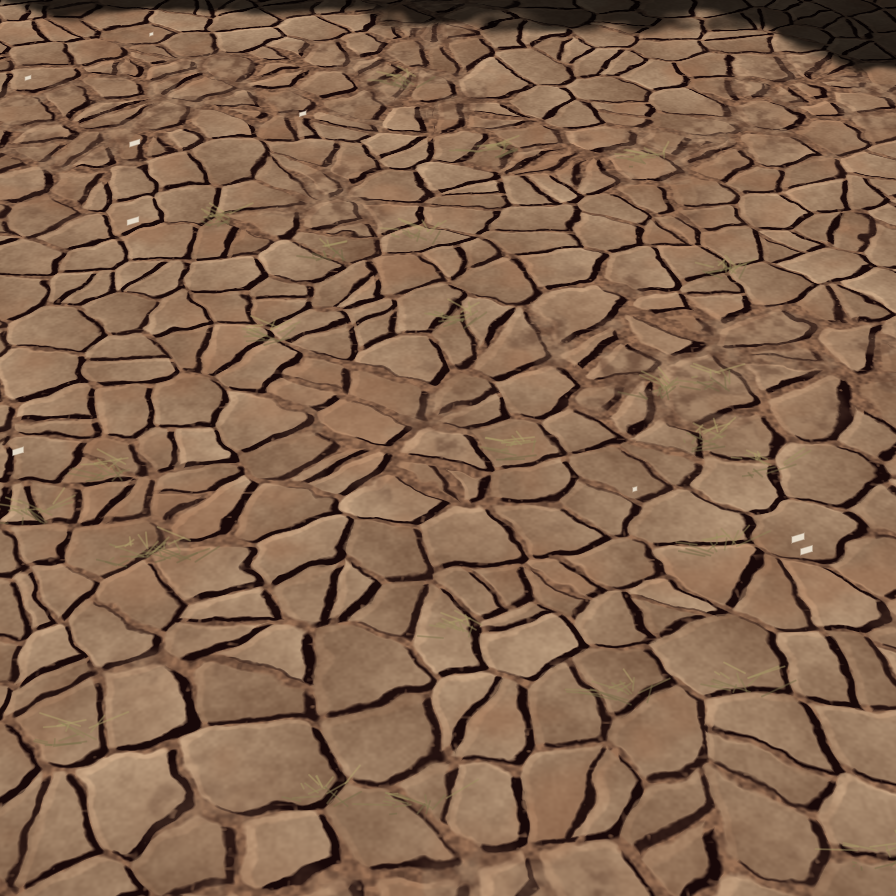
Reproduce this texture procedurally as a Shadertoy shader.

```glsl
// Sunlit pavement of irregular brown stones with red soil, receding into the distance.

const float STONES_ACROSS = 8.6;
const float PERSPECTIVE = 0.53;
const float DEPTH_STRETCH = 2.2;
const float JITTER = 0.82;
const float SPLIT_SHARE = 0.36;
const float JOINT = 0.045;
const vec2 TO_SUN = vec2(-0.085, 0.085);
const int TUFTS = 26;
const int BLADES = 14;
const int CHIPS = 9;

const vec3 STONE_DARK = vec3(0.53, 0.41, 0.315);
const vec3 STONE_LIGHT = vec3(0.65, 0.53, 0.42);
const vec3 SOIL_DARK = vec3(0.36, 0.25, 0.19);
const vec3 SOIL_LIGHT = vec3(0.60, 0.44, 0.33);
const vec3 RED_DUST = vec3(0.62, 0.43, 0.31);
const vec3 SHADOW = vec3(0.09, 0.03, 0.03);
const vec3 GRASS = vec3(0.66, 0.60, 0.40);
const vec3 CHIP = vec3(0.90, 0.86, 0.79);

float hash(vec2 p) {
    vec3 q = fract(p.xyx * 0.1031);
    q += dot(q, q.yzx + 33.33);
    return fract((q.x + q.y) * q.z);
}

vec2 hash2(vec2 p) {
    return vec2(hash(p), hash(p + 57.3));
}

float noise(vec2 p) {
    vec2 i = floor(p), f = fract(p);
    f = f * f * (3.0 - 2.0 * f);
    return mix(mix(hash(i), hash(i + vec2(1, 0)), f.x),
               mix(hash(i + vec2(0, 1)), hash(i + 1.0), f.x), f.y);
}

float fbm(vec2 p) {
    return 0.55 * noise(p) + 0.3 * noise(p * 2.1 + 7.0) + 0.15 * noise(p * 4.3 + 19.0);
}

float softMin(float a, float b, float k) {
    float h = max(k - abs(a - b), 0.0) / k;
    return min(a, b) - h * h * k * 0.25;
}

// Irregular stones: x = distance to joint, yz = offset from centre, w = stone id
vec4 stones(vec2 p) {
    vec2 cell = floor(p), nearest = vec2(0), toSite = vec2(9);
    for (int j = -1; j <= 1; j++)
    for (int i = -1; i <= 1; i++) {
        vec2 c = cell + vec2(i, j);
        vec2 r = c + 0.5 + JITTER * (hash2(c) - 0.5) - p;
        if (dot(r, r) < dot(toSite, toSite)) { toSite = r; nearest = c; }
    }
    float edge = 1.0;
    for (int j = -2; j <= 2; j++)
    for (int i = -2; i <= 2; i++) {
        vec2 c = nearest + vec2(i, j);
        vec2 r = c + 0.5 + JITTER * (hash2(c) - 0.5) - p;
        vec2 d = r - toSite;
        if (dot(d, d) > 1e-4) edge = softMin(edge, dot(0.5 * (toSite + r), normalize(d)), 0.05);
    }
    // Some stones are broken by a straight cut
    float id = hash(nearest + 11.7);
    if (hash(nearest + 31.1) < SPLIT_SHARE) {
        float angle = 6.283 * hash(nearest + 73.9);
        float cut = dot(toSite, vec2(cos(angle), sin(angle)));
        edge = min(edge, abs(cut));
        id = fract(id + 0.37 * step(0.0, cut));
    }
    return vec4(edge, -toSite, id);
}

float stoneHeight(vec4 s, float joint, float soft) {
    return smoothstep(joint - soft, joint + soft, s.x) * mix(0.6, 1.0, s.w);
}

float segmentDistance(vec2 p, vec2 a, vec2 b) {
    vec2 d = b - a;
    return length(p - a - d * clamp(dot(p - a, d) / dot(d, d), 0.0, 1.0));
}

void mainImage(out vec4 fragColor, in vec2 fragCoord) {
    vec2 uv = fragCoord / iResolution.xy;
    float pixel = 1.0 / iResolution.y;
    float scale = 1.0 - PERSPECTIVE * uv.y;

    // Ground plane with gently bent rows and rough outlines
    vec2 ground = STONES_ACROSS * vec2((uv.x - 0.5) / scale, DEPTH_STRETCH / scale);
    vec2 p = mat2(0.96, -0.28, 0.28, 0.96) * ground;
    p += 0.8 * vec2(noise(p * 0.35), noise(p * 0.35 + 40.0));
    p += 0.13 * (vec2(noise(p * 3.5), noise(p * 3.5 + 20.0)) - 0.5);
    float soft = 0.018 + 0.5 * STONES_ACROSS * pixel / scale;
    float grain = noise(ground * 22.0) - 0.5;
    float rough = fbm(ground * 6.0) - 0.5;

    // Stone relief and its cast shadow
    float patches = smoothstep(0.52, 0.70, fbm(ground * 0.33 + 3.0));
    float joint = JOINT + 0.07 * patches + 0.07 * rough;
    vec4 s = stones(p);
    float here = stoneHeight(s, joint, soft);
    float sunward = stoneHeight(stones(p + TO_SUN), joint, soft);
    float face = smoothstep(joint - soft, joint + soft, s.x);

    // Worn faces with tilted planes and red dust
    float turn = 6.283 * fract(s.w * 17.0);
    float tilt = dot(s.yz, vec2(cos(turn), sin(turn)));
    float tone = 0.5 + 0.75 * (s.w - 0.5) + 0.8 * tilt + 0.9 * rough + 0.35 * grain;
    vec3 stone = mix(STONE_DARK, STONE_LIGHT, tone);
    float dust = smoothstep(0.5, 0.8, fbm(ground * 0.9 + 80.0)) + 0.4 * patches;
    stone = mix(stone, RED_DUST, 0.4 * clamp(dust, 0.0, 1.0));

    // Soil, gravel and sunken rubble
    float gravel = noise(ground * 13.0 + 5.0);
    vec3 soil = mix(SOIL_DARK, SOIL_LIGHT, clamp(gravel * 0.9 + 0.7 * grain + 0.1, 0.0, 1.0));
    float rubble = patches * smoothstep(0.45, 0.62, noise(ground * 2.1 + 9.0));
    vec3 broken = mix(SOIL_DARK, STONE_LIGHT, smoothstep(0.2, 0.75, fbm(ground * 5.0 + 60.0)));
    vec3 color = mix(soil, stone, face);
    color = mix(color, broken, 0.6 * rubble);
    float shade = clamp(1.35 * (sunward - here), 0.0, 1.0) * (1.0 - 0.45 * rubble);
    color = mix(color, SHADOW, shade * smoothstep(0.1, 0.4, gravel + 0.15));
    color *= 1.0 + 0.13 * clamp(here - sunward, 0.0, 1.0);

    // Dry grass tufts
    for (int i = 0; i < TUFTS; i++) {
        vec2 root = hash2(vec2(i, 4.7));
        float size = 0.045 * (1.0 - PERSPECTIVE * root.y);
        if (distance(uv, root) > 2.2 * size) continue;
        for (int b = 0; b < BLADES; b++) {
            vec2 r = hash2(vec2(b, i) + 3.3) - 0.5;
            vec2 base = root + r * size * vec2(1.6, 0.7);
            vec2 tip = base + size * vec2(2.2 * (hash(vec2(i, b) + 8.1) - 0.5), 0.25 + 0.5 * r.x);
            float d = segmentDistance(uv, base, tip);
            color = mix(color, GRASS * (0.85 + 0.4 * r.y), 0.55 * (1.0 - smoothstep(0.0, 0.0008 + pixel, d)));
        }
    }

    // Small pale chips
    for (int i = 0; i < CHIPS; i++) {
        vec2 spot = hash2(vec2(i, 91.3));
        vec2 halfSize = mix(vec2(0.003), vec2(0.011, 0.005), hash(vec2(i, 2.2)));
        vec2 d = uv - spot;
        d.y -= 0.3 * d.x;
        vec2 q = abs(d) - halfSize * (1.0 - PERSPECTIVE * spot.y);
        color = mix(color, CHIP, 1.0 - smoothstep(-pixel, pixel, max(q.x, q.y)));
    }

    // Tree shade along the far edge
    float rim = 0.99 - 0.015 * smoothstep(0.2, 0.5, uv.x) - 0.05 * smoothstep(0.8, 1.0, uv.x);
    rim += 0.04 * (fbm(uv * vec2(14.0, 30.0)) - 0.5);
    color = mix(color, color * 0.25, smoothstep(-0.006, 0.01, uv.y - rim));
    fragColor = vec4(clamp(color, 0.0, 1.0), 1.0);
}
```
